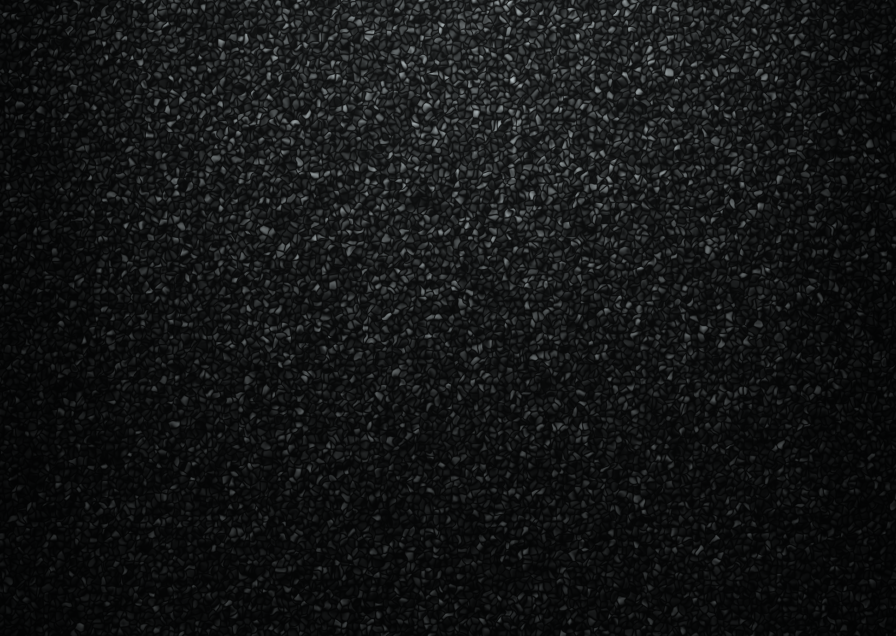
This texture is drawn by a WebGL 2 fragment shader. Its source:

```glsl
#version 300 es
precision highp float;

#define GRAIN_ROWS 98.0
#define GRAIN_STRETCH 1.5
#define GAP_WIDTH 0.55
#define RELIEF 0.8
#define WRINKLE 1.6
#define WARP 0.65
#define AMBIENT 0.045
#define GLOW 0.2
#define GLOW_RADIUS 0.58
#define GLOW_HEIGHT 1.04
#define TINT vec3(0.95, 1.0, 1.01)
#define LIGHT_DIR vec2(-0.45, 0.89)

uniform vec2 u_resolution;
out vec4 fragColor;

vec3 hash3(vec2 cell) {
    vec3 q = fract(cell.xyx * vec3(0.1031, 0.1030, 0.0973));
    q += dot(q, q.yxz + 33.33);
    return fract((q.xxy + q.yzz) * q.zyx);
}

float valueNoise(vec2 p) {
    vec2 cell = floor(p);
    vec2 f = fract(p);
    f = f * f * (3.0 - 2.0 * f);
    float low = mix(hash3(cell).x, hash3(cell + vec2(1, 0)).x, f.x);
    float high = mix(hash3(cell + vec2(0, 1)).x, hash3(cell + vec2(1, 1)).x, f.x);
    return mix(low, high, f.y);
}

// Fine wrinkles lit from one side, centred on zero
float wrinkles(vec2 p) {
    vec2 q = mat2(0.8, 0.6, -0.6, 0.8) * p * 1.5;
    vec2 toLight = mat2(0.8, 0.6, -0.6, 0.8) * LIGHT_DIR * 0.6;
    return valueNoise(q - toLight) - valueNoise(q + toLight);
}

// Reflectance of rough grains: each cell is a tilted, stretched lump
float grains(vec2 p) {
    vec2 home = floor(p);
    float nearest = 9.0;
    float second = 9.0;
    vec2 offset = vec2(0.0);
    float facet = 0.0;
    for (int j = -1; j <= 1; j++) {
        for (int i = -1; i <= 1; i++) {
            vec2 cell = home + vec2(i, j);
            vec3 rnd = hash3(cell);
            vec2 d = p - cell - 0.05 - 0.9 * rnd.xy;
            vec3 look = hash3(cell + 71.7);
            float angle = 1.25 + 2.2 * (look.y - 0.5);
            vec2 axis = vec2(cos(angle), sin(angle));
            vec2 local = vec2(dot(d, axis), dot(d, vec2(-axis.y, axis.x)));
            float dist = length(local * vec2(1.0 / GRAIN_STRETCH, 1.0) * 1.2);
            if (dist < nearest) {
                second = nearest;
                nearest = dist;
                offset = d;
                facet = look.x;
            } else {
                second = min(second, dist);
            }
        }
    }
    float body = smoothstep(-0.03, GAP_WIDTH, second - nearest);
    float tone = 0.38 + 1.3 * facet * facet * facet;
    float slope = 1.0 + RELIEF * dot(offset, LIGHT_DIR) + WRINKLE * wrinkles(p);
    return 0.28 + 1.75 * body * tone * clamp(slope, 0.15, 2.3);
}

// Soft lamp above the upper edge
float lamp(vec2 p, float aspect) {
    vec2 d = p - vec2(0.52 * aspect, GLOW_HEIGHT);
    return AMBIENT + GLOW * exp(-dot(d, d) / (GLOW_RADIUS * GLOW_RADIUS));
}

void main() {
    float aspect = u_resolution.x / u_resolution.y;
    vec2 p = gl_FragCoord.xy / u_resolution.y;

    // Average four samples per pixel
    float relief = 0.0;
    for (int k = 0; k < 4; k++) {
        vec2 shift = (vec2(k & 1, k >> 1) - 0.5) * 0.5;
        vec2 q = (p + shift / u_resolution.y) * GRAIN_ROWS;
        q += WARP * vec2(valueNoise(q * 1.1), valueNoise(q * 1.1 + 40.0));
        relief += 0.25 * grains(q);
    }

    // Faint mottling, side falloff and highlight compression
    float mottle = 0.94 + 0.12 * valueNoise(p * 24.0);
    float side = abs(p.x / aspect - 0.5) * 2.0;
    float vignette = 1.0 - 0.35 * smoothstep(0.6, 1.0, side);
    float shade = lamp(p, aspect) * vignette * mottle * relief;
    shade /= 1.0 + 0.7 * shade;
    fragColor = vec4(shade * TINT + vec3(0.0, 0.002, 0.003), 1.0);
}
```
